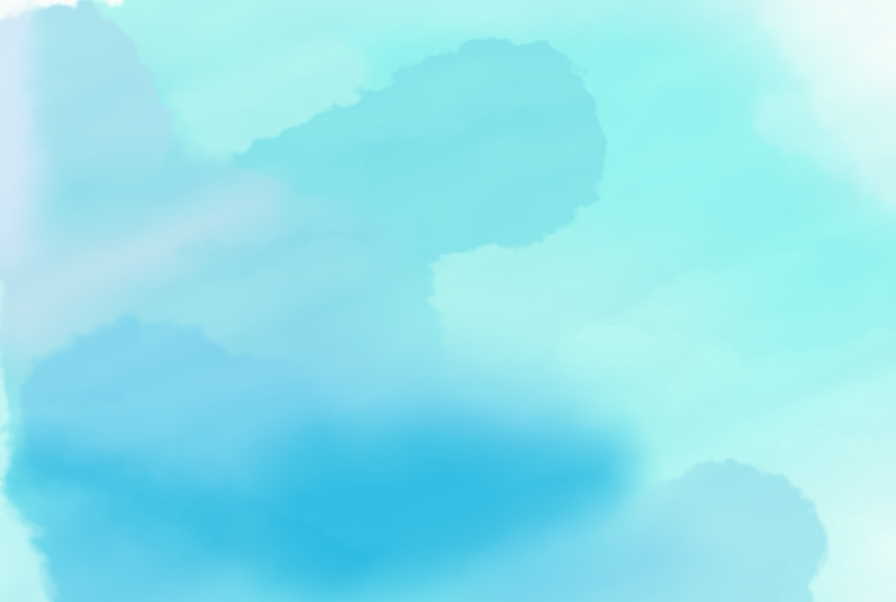
Give the GLSL for this background, as a Shadertoy shader.

```glsl
// Watercolor background: overlapping aqua, mint and blue washes on pale paper.

const vec3 PAPER    = vec3(0.96, 0.985, 0.98);
const vec3 MINT     = vec3(0.585, 0.95, 0.935);
const vec3 PALEMINT = vec3(0.68, 0.95, 0.935);
const vec3 ICE      = vec3(0.80, 0.97, 0.96);
const vec3 TEAL     = vec3(0.52, 0.89, 0.915);
const vec3 HAZE     = vec3(0.58, 0.87, 0.92);
const vec3 MIST     = vec3(0.66, 0.88, 0.93);
const vec3 LAVENDER = vec3(0.82, 0.91, 0.97);
const vec3 SKY      = vec3(0.50, 0.83, 0.93);
const vec3 BLUE     = vec3(0.33, 0.78, 0.91);
const vec3 DEEP     = vec3(0.19, 0.74, 0.89);

float hash(vec2 cell) {
    vec3 h = fract(vec3(cell.xyx) * 0.1031);
    h += dot(h, h.yzx + 33.33);
    return fract((h.x + h.y) * h.z);
}

float noise(vec2 p) {
    vec2 cell = floor(p), f = fract(p);
    f = f * f * (3.0 - 2.0 * f);
    vec2 e = vec2(0.0, 1.0);
    return mix(mix(hash(cell), hash(cell + e.yx), f.x),
               mix(hash(cell + e.xy), hash(cell + e.yy), f.x), f.y);
}

// Layered noise centred on zero
float fbm(vec2 p, int octaves) {
    float sum = 0.0, amp = 0.5;
    for (int i = 0; i < octaves; i++) {
        sum += amp * (noise(p) - 0.5);
        p = mat2(1.6, 1.2, -1.2, 1.6) * p + 7.3;
        amp *= 0.5;
    }
    return sum;
}

// Coverage of a tapered brush stroke from a to b; edge is its half blur width
float stroke(vec2 p, vec2 a, vec2 b, float ra, float rb, float edge) {
    vec2 ab = b - a;
    float t = clamp(dot(p - a, ab) / dot(ab, ab), 0.0, 1.0);
    float d = length(p - a - ab * t) - mix(ra, rb, t);
    return 1.0 - smoothstep(-edge, edge, d);
}

vec3 wash(vec3 under, vec3 pigment, float cover) {
    return mix(under, pigment, cover);
}

// Scattered faint strokes, crisp on one side and fading out on the other
float glaze(vec2 p) {
    float sum = 0.0;
    for (float i = 0.0; i < 22.0; i++) {
        vec2 a = vec2(1.5 * hash(vec2(i, 3.0)), hash(vec2(i, 11.0)));
        float slope = hash(vec2(i, 19.0)) - 0.35;
        vec2 b = a + (0.12 + 0.2 * hash(vec2(i, 27.0))) * vec2(1.0, slope);
        float r = 0.04 + 0.08 * hash(vec2(i, 35.0));
        float fade = smoothstep(-r, r, (p.y - a.y) - slope * (p.x - a.x));
        sum += (hash(vec2(i, 43.0)) - 0.5) * fade * stroke(p, a, b, r, 0.6 * r, 0.006);
    }
    return sum;
}

void mainImage(out vec4 fragColor, in vec2 fragCoord) {
    // Canvas height is one unit
    vec2 p = fragCoord / iResolution.xy * vec2(1.488, 1.0);

    // Broad wander plus fine fraying for the wet edges
    vec2 wander = vec2(fbm(p * 7.0, 3), fbm(p * 7.0 + 40.0, 3));
    vec2 fray = vec2(fbm(p * 42.0, 3), fbm(p * 42.0 + 80.0, 3));
    vec2 soft = p + wander * 0.06;
    vec2 q = soft + fray * 0.034;

    // Mint ground, paler along the top and to the right
    vec3 col = MINT;
    col = wash(col, ICE, 0.5 * smoothstep(0.90, 1.0, soft.y));
    col = wash(col, PALEMINT, 0.8 * stroke(soft, vec2(0.25, 0.95), vec2(0.48, 0.97), 0.09, 0.06, 0.06));
    col = wash(col, ICE, 0.5 * stroke(q, vec2(1.33, 0.98), vec2(1.52, 0.80), 0.07, 0.13, 0.02));
    col = wash(col, PAPER, 0.9 * stroke(soft, vec2(1.41, 1.05), vec2(1.55, 0.88), 0.17, 0.17, 0.17));
    col = wash(col, ICE, 0.4 * stroke(q, vec2(1.30, 0.79), vec2(1.52, 0.74), 0.04, 0.09, 0.02));
    col = wash(col, ICE, 0.95 * stroke(soft, vec2(1.26, 0.10), vec2(1.52, 0.16), 0.18, 0.23, 0.21));
    col = wash(col, PAPER, 0.5 * stroke(soft, vec2(1.44, 0.0), vec2(1.52, 0.06), 0.05, 0.09, 0.08));

    // Pale hollows and the hazy left half
    col = wash(col, HAZE, stroke(soft, vec2(0.12, 0.58), vec2(0.54, 0.50), 0.28, 0.22, 0.16));
    col = wash(col, PALEMINT, 0.9 * stroke(q, vec2(0.37, 0.81), vec2(0.53, 0.86), 0.08, 0.09, 0.03));
    col = wash(col, PALEMINT, stroke(soft, vec2(0.80, 0.49), vec2(1.08, 0.43), 0.15, 0.13, 0.15));

    // Teal plume and its lower fold
    float fold = smoothstep(0.44, 0.64, p.x) * smoothstep(0.32, 0.56, p.y);
    float plume = max(stroke(q, vec2(0.388, 0.728), vec2(0.824, 0.758), 0.018, 0.184, 0.006),
                      stroke(q, vec2(0.66, 0.66), vec2(0.80, 0.70), 0.09, 0.12, 0.006));
    col = wash(col, TEAL, 0.85 * fold * stroke(q, vec2(0.58, 0.63), vec2(0.62, 0.40), 0.14, 0.125, 0.01));
    col = wash(col, TEAL, 0.88 * plume);
    col = wash(col, HAZE, 0.6 * stroke(soft, vec2(0.38, 0.58), vec2(0.58, 0.56), 0.07, 0.10, 0.09));

    // Lavender margin, upper-left patch and pale streak
    col = wash(col, LAVENDER, stroke(soft, vec2(0.0, 0.95), vec2(0.0, 0.60), 0.09, 0.06, 0.06));
    col = wash(col, MIST, 0.9 * smoothstep(0.03, 0.11, q.x) * smoothstep(0.66, 0.80, p.y)
        * stroke(q, vec2(0.13, 0.88), vec2(0.175, 0.80), 0.105, 0.11, 0.007));
    col = wash(col, vec3(0.76, 0.89, 0.935), 0.85 * stroke(soft, vec2(0.04, 0.50), vec2(0.42, 0.66), 0.07, 0.02, 0.075));

    // Blue pool, layered from sky to its deep centre
    col = wash(col, SKY, 0.8 * stroke(q, vec2(0.20, 0.32), vec2(0.44, 0.28), 0.155, 0.13, 0.012));
    col = wash(col, SKY, 0.75 * stroke(soft, vec2(0.52, 0.34), vec2(0.86, 0.28), 0.10, 0.08, 0.12));
    col = wash(col, BLUE, 0.88 * stroke(soft, vec2(0.18, 0.10), vec2(0.86, 0.15), 0.16, 0.14, 0.15));
    col = wash(col, DEEP, 0.6 * stroke(q, vec2(0.07, 0.24), vec2(0.36, 0.13), 0.04, 0.06, 0.06));
    col = wash(col, DEEP, 0.95 * stroke(soft, vec2(0.57, 0.14), vec2(1.00, 0.22), 0.14, 0.03, 0.09));

    // Lower-right bloom and diluted bottom edge
    float bloom = 0.85 * smoothstep(0.92, 1.20, p.x);
    col = wash(col, vec3(0.61, 0.89, 0.93), bloom * stroke(q, vec2(1.10, 0.03), vec2(1.21, 0.08), 0.15, 0.16, 0.008));
    col = wash(col, SKY, 0.75 * stroke(soft, vec2(0.84, -0.03), vec2(1.07, 0.06), 0.06, 0.08, 0.09));
    col = wash(col, SKY, 0.5 * stroke(soft, vec2(0.10, 0.0), vec2(0.34, -0.03), 0.06, 0.05, 0.06));

    // Bare paper showing at the left margin and corners
    col = wash(col, ICE, 0.8 * stroke(q, vec2(-0.05, 0.18), vec2(0.0, 0.0), 0.07, 0.10, 0.02));
    col = wash(col, ICE, 0.8 * stroke(q, vec2(-0.04, 0.50), vec2(-0.03, 0.24), 0.05, 0.055, 0.01));
    col = wash(col, PAPER, stroke(q, vec2(-0.06, 1.04), vec2(0.18, 1.06), 0.08, 0.07, 0.01));

    // Translucent glazes and drifting pigment along the brush direction
    float grain = fbm(mat2(0.94, -0.34, 0.34, 0.94) * soft * vec2(6.0, 18.0), 4);
    col += vec3(0.06, 0.03, 0.015) * (grain + 0.8 * glaze(q));
    fragColor = vec4(clamp(col, 0.0, 1.0), 1.0);
}
```
